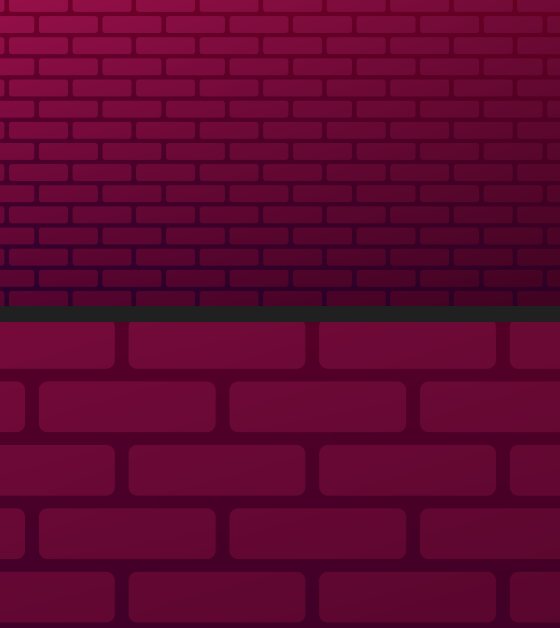
Top: the whole. Bottom: its middle third, enlarged.
Reproduce this pattern procedurally as a WebGL 1 fragment shader.

```glsl
precision highp float;
// Crimson brick wall with rounded bricks, fading to dark plum at the lower right.

uniform vec2 u_resolution;

float roundedBox(vec2 p, vec2 halfSize, float radius) {
  vec2 d = abs(p) - halfSize + radius;
  return length(max(d, 0.0)) + min(max(d.x, d.y), 0.0) - radius;
}

// Signed distance to the nearest brick; p is in canvas widths, y runs down.
float brickDistance(vec2 p) {
  vec2 pitch = vec2(0.11345, 0.03776);
  float row = floor((p.y + 0.0128) / pitch.y);
  // Alternate rows shift by slightly less than half a brick.
  float shift = 0.0120 + 0.0534 * mod(row, 2.0);
  vec2 cell = fract((p + vec2(-shift, 0.0128)) / pitch) - 0.5;
  return roundedBox(cell * pitch, vec2(0.0526, 0.0151), 0.0052);
}

vec3 brickColor(vec2 uv) {
  vec3 top = mix(vec3(0.59, 0.060, 0.285), vec3(0.44, 0.040, 0.210), uv.x);
  vec3 bottom = mix(vec3(0.33, 0.015, 0.185), vec3(0.25, 0.010, 0.130), uv.x);
  return mix(bottom, top, uv.y);
}

vec3 mortarColor(vec2 uv) {
  vec3 top = mix(vec3(0.44, 0.0, 0.170), vec3(0.40, 0.0, 0.135), uv.x);
  vec3 bottom = mix(vec3(0.16, 0.0, 0.175), vec3(0.17, 0.0, 0.145), uv.x);
  return mix(bottom, top, uv.y);
}

void main() {
  vec2 uv = gl_FragCoord.xy / u_resolution;
  vec2 p = vec2(gl_FragCoord.x, u_resolution.y - gl_FragCoord.y) / u_resolution.x;

  // Blend bricks over mortar with a pixel-wide soft edge.
  float pixel = 1.0 / u_resolution.x;
  float brick = 1.0 - smoothstep(-0.6 * pixel, 0.6 * pixel, brickDistance(p));
  gl_FragColor = vec4(mix(mortarColor(uv), brickColor(uv), brick), 1.0);
}
```
